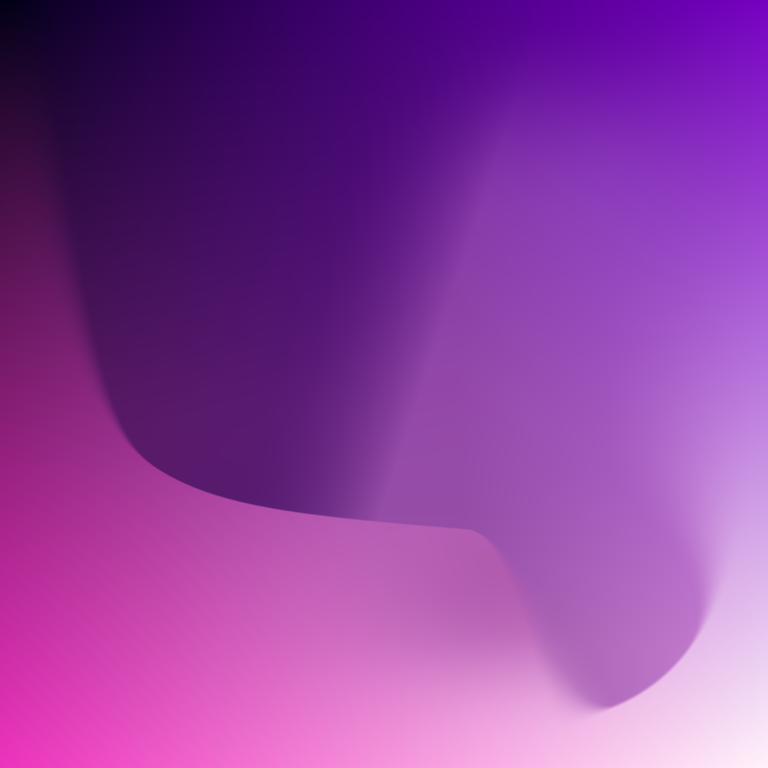
Reproduce this background procedurally as a three.js fragment shader.

```glsl
// Draws a soft violet and pink gradient with a folded, shaded sheet across it.
varying vec2 vUv;

// Four-corner gradient from night blue and violet down to pink and white.
vec3 cornerGradient(vec2 p) {
  vec3 left = mix(vec3(0.0, 0.0, 0.08), vec3(0.93, 0.2, 0.74), pow(p.y, 0.9));
  vec3 right = mix(vec3(0.46, 0.0, 0.76), vec3(1.0, 0.95, 0.98), p.y);
  return mix(left, right, p.x);
}

// Sheet colour: a dark plum side that turns into lilac at a slanted crease.
vec3 sheetColor(vec2 p) {
  vec3 top = mix(vec3(0.0, 0.0, 0.08), vec3(0.46, 0.0, 0.76), pow(p.x, 0.8));
  vec3 plum = mix(vec3(0.37, 0.11, 0.39), vec3(0.33, 0.1, 0.44), clamp(p.x / 0.4, 0.0, 1.0));
  vec3 dark = mix(top, plum, clamp(p.y / 0.66, 0.0, 1.0));

  float across = clamp((p.x - 0.6) / 0.4, 0.0, 1.0);
  vec3 lilacHigh = mix(vec3(0.53, 0.23, 0.66), vec3(0.58, 0.26, 0.82), across);
  vec3 lilacLow = mix(vec3(0.61, 0.33, 0.65), vec3(0.8, 0.52, 0.84), across);
  vec3 lilac = mix(lilacHigh, lilacLow, clamp((p.y - 0.25) / 0.6, 0.0, 1.0));
  lilac = mix(top, lilac, smoothstep(0.0, 0.28, p.y));

  float crease = 0.64 - 0.33 * (p.y - 0.23);
  float lit = clamp((p.x - crease) / 0.2 + 1.0, 0.0, 1.0);
  return mix(dark, lilac, lit * lit);
}

// Lower hem: steep at the left, nearly flat, then falling at the right.
float hemMask(vec2 p) {
  float fall = max(p.x - 0.612, 0.0);
  float hem = 0.69 - 0.075 * max(0.612 - p.x, 0.0) - 0.52 * exp(-11.5 * p.x)
            + 0.35 * fall + 4.0 * fall * fall;
  float leftFade = 1.0 - smoothstep(0.0, 0.22, p.x);
  float inner = 0.0015 + 0.6 * leftFade * leftFade;
  float outer = 0.0015 + 0.25 * smoothstep(0.62, 0.78, p.x);
  return smoothstep(-outer, inner, hem - p.y);
}

// Rounded right corner: crisp below, melting away upward and to the left.
float cornerMask(vec2 p) {
  float radius = length(max(p - vec2(0.715, 0.71), 0.0));
  float blur = 0.004 + 0.2 * (1.0 - smoothstep(0.5, 0.85, p.y))
             + 0.12 * (1.0 - smoothstep(0.68, 0.8, p.x));
  return 1.0 - smoothstep(0.227 - blur, 0.228 + 0.3 * blur, radius);
}

void main() {
  // Depth runs downward from the top edge.
  vec2 p = vec2(vUv.x, 1.0 - vUv.y);
  vec3 color = cornerGradient(p);
  float corner = cornerMask(p);

  // Mauve shade beneath the falling part of the hem.
  vec2 offset = (p - vec2(0.66, 0.75)) / vec2(0.2, 0.15);
  color = mix(color, vec3(0.66, 0.31, 0.65), 0.75 * exp(-dot(offset, offset)) * corner);

  color = mix(color, sheetColor(p), hemMask(p) * corner);
  gl_FragColor = vec4(color, 1.0);
}
```
